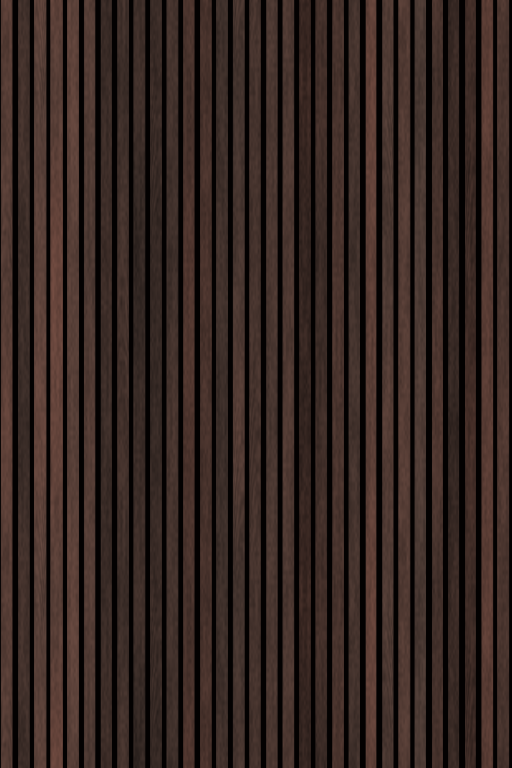
A WebGL 2 fragment shader for this texture:

```glsl
#version 300 es
precision highp float;
// Dark stained timber slats standing upright over black gaps of uneven width.
// Each slat gets its own hue and brightness from a hash; tileable noise adds
// long stains and fine streaks, and a few slats carry faint arched rings.

uniform vec2 u_resolution;
out vec4 fragColor;

const float SLATS = 30.94;        // slat pitches across the canvas
const float SLAT_SHIFT = 0.076;   // offset, in pitches, of the first gap
const float GAP_WIDTH = 0.295;    // gap as a share of one pitch
const float GAP_JITTER = 0.13;    // variation of the gap width
const float TILES_DOWN = 1.5;     // repeats of the wood figure down the canvas
const float SLAT_CONTRAST = 0.46; // brightness spread between slats
const float GROUP_CONTRAST = 0.20;
const float STAIN_CONTRAST = 0.24;
const float STREAK_CONTRAST = 0.20;
const float PORE_CONTRAST = 0.18;
const float RING_CONTRAST = 0.07;
const float RING_SHARE = 0.3;     // share of slats with arched rings
const float DARKEST = 0.7;        // lower limit of the brightness

const vec3 GAP_COLOR = vec3(0.010, 0.004, 0.004);
const vec3 GREY_WOOD = vec3(0.262, 0.202, 0.180);
const vec3 RED_WOOD = vec3(0.302, 0.202, 0.174);

float hash(vec2 p) {
    vec3 q = fract(p.xyx * 0.1031);
    q += dot(q, q.yzx + 33.33);
    return fract((q.x + q.y) * q.z);
}

// Value noise in 0..1 whose y axis repeats after a whole number of cells.
float tiledNoise(vec2 p, float period) {
    vec2 cell = floor(p);
    vec2 f = fract(p);
    f = f * f * (3.0 - 2.0 * f);
    float y0 = mod(cell.y, period);
    float y1 = mod(cell.y + 1.0, period);
    float low = mix(hash(vec2(cell.x, y0)), hash(vec2(cell.x + 1.0, y0)), f.x);
    float high = mix(hash(vec2(cell.x, y1)), hash(vec2(cell.x + 1.0, y1)), f.x);
    return mix(low, high, f.y);
}

// Nested arches around a random height on the slat, fading away from it.
float archedRings(float id, float across, float along) {
    float centre = hash(vec2(id, 71.0));
    float d = fract(along - centre + 0.5) - 0.5;
    float axis = 0.5 + 0.7 * (hash(vec2(id, 83.0)) - 0.5);
    float wobble = tiledNoise(vec2(id * 5.0 + across * 2.0, along * 24.0), 24.0);
    float rings = sin(110.0 * d + 50.0 * (across - axis) * (across - axis) + 3.0 * wobble);
    float present = step(hash(vec2(id, 97.0)), RING_SHARE);
    return rings * present * exp(-40.0 * d * d);
}

vec3 woodColor(float id, float across, float along) {
    float hue = hash(vec2(id, 11.0));
    float tone = hash(vec2(id, 29.0)) - 0.5;

    // Neighbouring slats share a tone; stains run along one slat only.
    float group = tiledNoise(vec2(id * 0.4 + 40.0, 0.0), 2.0) - 0.5;
    float stain = tiledNoise(vec2(id * 7.0 + 0.5, along * 3.0), 3.0) - 0.5;

    // Streaks stretch along the slat; short pores break them up.
    float streak = tiledNoise(vec2(id * 13.0 + across * 7.0, along * 12.0), 12.0) - 0.5;
    float pores = tiledNoise(vec2(id * 19.0 + across * 10.0, along * 110.0), 110.0) - 0.5;

    float light = 1.03 + SLAT_CONTRAST * tone + GROUP_CONTRAST * group;
    light = max(light + STAIN_CONTRAST * stain, DARKEST);
    light += STREAK_CONTRAST * streak + PORE_CONTRAST * pores;
    light += RING_CONTRAST * archedRings(id, across, along);
    float warmth = clamp(hue + 0.7 * stain, 0.0, 1.0);
    return mix(GREY_WOOD, RED_WOOD, warmth) * light;
}

// Half the width of the gap with the given index.
float halfGap(float index) {
    return 0.5 * (GAP_WIDTH + GAP_JITTER * (hash(vec2(index, 53.0)) - 0.5));
}

void main() {
    vec2 uv = gl_FragCoord.xy / u_resolution;
    float pitch = uv.x * SLATS + SLAT_SHIFT;
    float id = floor(pitch);
    float across = fract(pitch);
    float pixel = SLATS / u_resolution.x;

    // Signed distance into the slat from the nearer gap edge.
    float inside = min(across - halfGap(id), 1.0 - across - halfGap(id + 1.0));
    float coverage = smoothstep(-0.5 * pixel, 0.5 * pixel, inside);

    // Slightly rounded edges fall into shade.
    float edgeShade = mix(0.92, 1.02, smoothstep(0.0, 0.08, inside));
    vec3 wood = woodColor(id, across, uv.y * TILES_DOWN) * edgeShade;

    fragColor = vec4(mix(GAP_COLOR, wood, coverage), 1.0);
}
```
